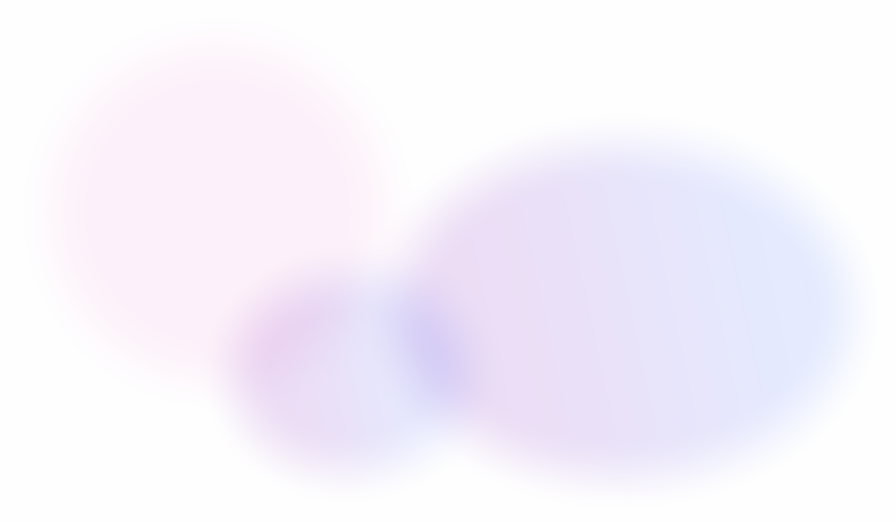
This background is drawn by a WebGL 1 fragment shader. Its source:

```glsl
precision highp float;
// Three soft pastel ellipses overlapping on a white background.

uniform vec2 u_resolution;

// Approximate signed distance to an axis-aligned ellipse.
float ellipseDistance(vec2 p, vec2 radii) {
  float k = length(p / radii);
  return k * (k - 1.0) / max(length(p / (radii * radii)), 0.001);
}

// Blurred coverage: one inside, fading to zero across the rim.
float softEllipse(vec2 p, vec2 radii, float blur) {
  return 1.0 - smoothstep(-blur, blur, ellipseDistance(p, radii));
}

// Blend from lilac to pale blue along a slightly tilted axis.
vec3 lilacToBlue(vec2 p, float halfWidth) {
  float t = dot(p, vec2(0.977, 0.21)) / halfWidth;
  return mix(vec3(0.928, 0.865, 0.961), vec3(0.897, 0.922, 1.0),
             smoothstep(-0.95, 1.0, t));
}

void main() {
  // Canvas heights, origin at the lower left, horizontally centred layout.
  vec2 p = gl_FragCoord.xy / u_resolution.y;
  p.x += 0.859 - 0.5 * u_resolution.x / u_resolution.y;
  vec3 color = vec3(0.998);

  // Pale pink disc, upper left.
  float pinkDisc = softEllipse(p - vec2(0.418, 0.593), vec2(0.32), 0.08);
  color *= mix(vec3(1.0), vec3(0.992, 0.947, 0.981), pinkDisc);

  // Wide ellipse, right.
  vec2 wide = p - vec2(1.195, 0.405);
  color *= mix(vec3(1.0), lilacToBlue(wide, 0.434),
               softEllipse(wide, vec2(0.434, 0.318), 0.077));

  // Small ellipse bridging the two; overlaps darken by multiplication.
  vec2 small = p - vec2(0.671, 0.284);
  color *= mix(vec3(1.0), lilacToBlue(small, 0.2),
               softEllipse(small, vec2(0.222, 0.186), 0.077));

  gl_FragColor = vec4(color, 1.0);
}
```
